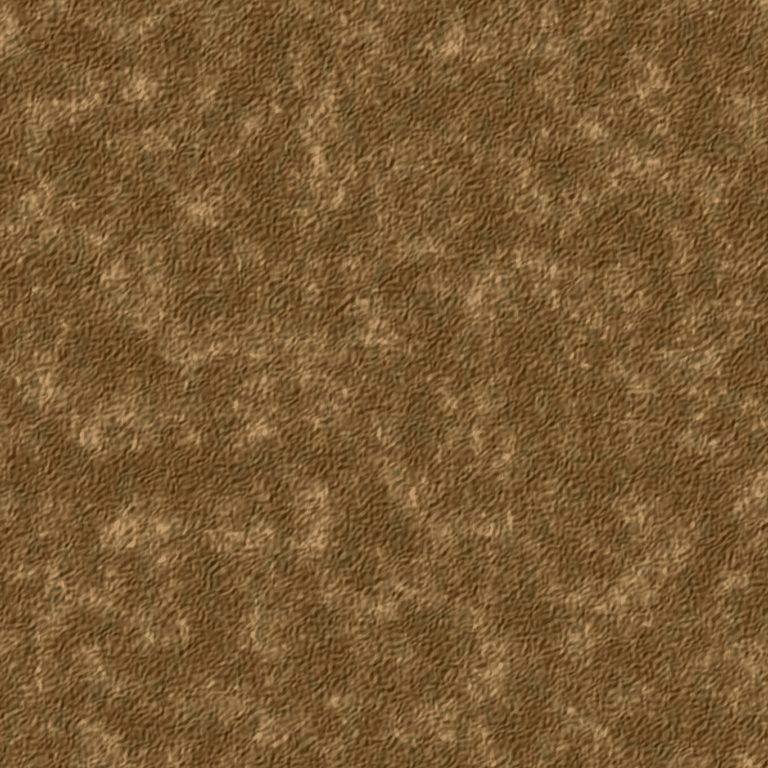
Reproduce this texture procedurally as a Shadertoy shader.

```glsl
vec2 gradientAt(vec2 cell) {
    uvec2 q = uvec2(ivec2(cell)) * uvec2(1597334677u, 3812015801u);
    uint h = (q.x ^ q.y) * 1597334677u;
    h = (h ^ (h >> 15)) * 2246822519u;
    h ^= h >> 13;
    float angle = float(h & 65535u) / 65536.0 * 6.28319;
    return vec2(cos(angle), sin(angle));
}

float gradientNoise(vec2 p) {
    vec2 i = floor(p), f = p - i;
    vec2 u = f * f * f * (f * (f * 6.0 - 15.0) + 10.0);
    vec2 e = vec2(0.0, 1.0);
    return mix(
        mix(dot(gradientAt(i), f), dot(gradientAt(i + e.yx), f - e.yx), u.x),
        mix(dot(gradientAt(i + e), f - e), dot(gradientAt(i + 1.0), f - 1.0), u.x),
        u.y);
}

float fbm(vec2 p) {
    float sum = 0.0, amplitude = 0.5;
    for (int i = 0; i < 4; i++) {
        sum += amplitude * gradientNoise(p);
        p = mat2(1.6, 1.2, -1.2, 1.6) * p + 17.3;
        amplitude *= 0.85;
    }
    return sum;
}

// Short grains leaning to the upper right, with slight bends
float grainHeight(vec2 uv) {
    vec2 warp = vec2(gradientNoise(uv * 45.0), gradientNoise(uv * 45.0 + 51.7));
    uv += 0.004 * warp;
    vec2 along = vec2(dot(uv, vec2(0.77, 0.64)), dot(uv, vec2(-0.64, 0.77)));
    return gradientNoise(along * vec2(125.0, 175.0))
         + 0.6 * gradientNoise(uv * vec2(170.0, 105.0) + 31.0);
}

void mainImage(out vec4 fragColor, in vec2 fragCoord) {
    vec2 uv = fragCoord / iResolution.y;

    // Ragged clouds, stronger on the light side
    float cloud = fbm(uv * vec2(14.0, 12.5) + 3.7);
    float tone = 0.32 + 0.72 * cloud + 0.9 * cloud * cloud;

    // Relief lit from the upper left
    float relief = grainHeight(uv) - grainHeight(uv + vec2(-0.0016, 0.0014));
    tone += 0.78 * relief;

    // Pale upright flecks, gathered in the lighter clouds
    float fleck = smoothstep(0.2, 0.38, gradientNoise(uv * vec2(88.0, 60.0) + 9.1));
    tone += 0.38 * fleck * smoothstep(-0.1, 0.3, cloud);

    vec3 darkBrown = vec3(0.36, 0.24, 0.095);
    vec3 paleTan = vec3(0.70, 0.56, 0.385);
    vec3 color = mix(darkBrown, paleTan, clamp(tone, -0.25, 1.15));

    // Olive drift in the shadows
    float olive = smoothstep(-0.05, 0.4, gradientNoise(uv * vec2(34.0, 24.0) + 77.0));
    color += vec3(-0.022, 0.006, 0.006) * olive * (1.0 - smoothstep(0.3, 0.8, tone));

    fragColor = vec4(color, 1.0);
}
```
